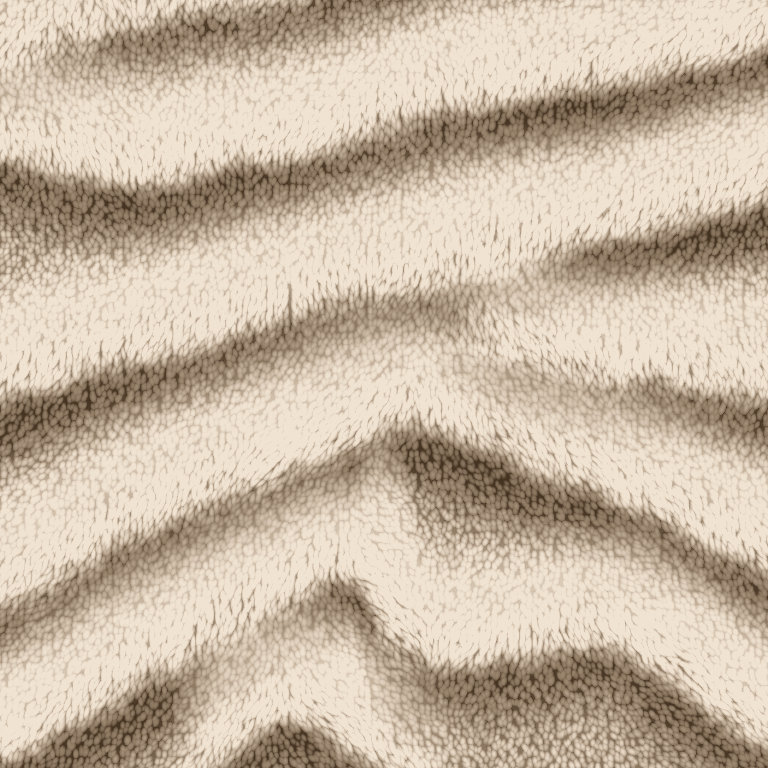
Give the GLSL for this texture, as a Shadertoy shader.

```glsl
const vec3 DEEP_BROWN = vec3(0.27, 0.20, 0.13);
const vec3 TAUPE = vec3(0.57, 0.49, 0.40);
const vec3 SAND = vec3(0.81, 0.74, 0.66);
const vec3 CREAM = vec3(0.94, 0.89, 0.82);
const float TUFTS_ACROSS = 130.0;

struct Cloth {
    float lit;
    float shadow;
    float fringe;
    float slope;
    float weight;
};

vec3 hash3(vec2 p) {
    vec3 q = fract(p.xyx * vec3(0.1031, 0.1030, 0.0973));
    q += dot(q, q.yxz + 33.33);
    return fract((q.xxy + q.yzz) * q.zyx);
}

float noise(vec2 p) {
    vec2 i = floor(p), f = fract(p);
    f = f * f * (3.0 - 2.0 * f);
    float low = mix(hash3(i).x, hash3(i + vec2(1, 0)).x, f.x);
    float high = mix(hash3(i + vec2(0, 1)).x, hash3(i + vec2(1, 1)).x, f.x);
    return mix(low, high, f.y);
}

// Fold edges are (height, slope) pairs: a line plus rounded bends
vec2 line(float x, float start, float slope) {
    return vec2(start + slope * x, slope);
}

vec2 bend(float x, float at, float turn) {
    float d = x - at;
    float r = sqrt(d * d + 0.0008);
    return 0.5 * turn * vec2(d + r, 1.0 + d / r);
}

// Lit crest above the edge, fringe along it, shadow beneath it
void addFold(inout Cloth cloth, vec2 p, vec2 edge, float strength) {
    float d = (p.y - edge.x) / sqrt(1.0 + edge.y * edge.y);
    float lit = smoothstep(-0.05, 0.015, d) * (1.0 - smoothstep(0.06, 0.16, d));
    float shadow = smoothstep(-0.15, -0.058, d) * (1.0 - smoothstep(-0.058, -0.018, d));
    float fringe = exp(-pow((d + 0.008) / 0.03, 2.0));
    float weight = strength * exp(-d * d / 0.004) + 0.0001;
    cloth.lit = max(cloth.lit, lit * strength);
    cloth.shadow = max(cloth.shadow, shadow * strength);
    cloth.fringe = max(cloth.fringe, fringe * strength);
    cloth.slope += edge.y * weight;
    cloth.weight += weight;
}

Cloth drape(vec2 p) {
    Cloth cloth = Cloth(0.0, 0.0, 0.0, 0.0, 0.0);
    float x = p.x;
    float branch = smoothstep(0.50, 0.66, x);
    float hump = smoothstep(0.20, 0.29, x) * (1.0 - smoothstep(0.48, 0.64, x));
    addFold(cloth, p, line(x, 0.945, 0.25), 0.8);
    addFold(cloth, p, line(x, 0.83, -0.28) + bend(x, 0.18, 0.52), 1.0);
    addFold(cloth, p, line(x, 0.515, 0.26), 1.0);
    addFold(cloth, p, line(x, 0.835, -0.40) + bend(x, 0.74, 0.31), branch);
    addFold(cloth, p, line(x, 0.245, 0.47) + bend(x, 0.53, -0.90), 1.0);
    addFold(cloth, p, line(x, 0.035, 0.55) + bend(x, 0.47, -2.45)
        + bend(x, 0.535, 1.95) + bend(x, 0.81, -0.70), 1.0);
    addFold(cloth, p, line(x, -0.19, 0.80) + bend(x, 0.37, -1.40), hump);
    cloth.slope /= cloth.weight;
    return cloth;
}

// Overlapping oval loops; returns (roundness, position along loop, random tint)
vec3 pile(vec2 p, vec2 along, vec2 halfSize) {
    vec2 cell = floor(p * TUFTS_ACROSS);
    vec2 across = vec2(along.y, -along.x);
    float top = 0.0;
    vec3 loopLook = vec3(0.0, 0.0, 0.5);
    for (int j = -2; j <= 2; j++) {
        for (int i = -2; i <= 2; i++) {
            vec2 id = cell + vec2(i, j);
            vec3 rnd = hash3(id + 71.0);
            vec2 center = (id + 0.1 + 0.8 * rnd.xy) / TUFTS_ACROSS;
            vec2 offset = p - center;
            vec2 q = vec2(dot(offset, across), dot(offset, along));
            q.x += (rnd.x - 0.5) * 0.6 * q.y;
            q /= halfSize * (0.85 + 0.3 * rnd.y);
            float roundness = 1.0 - dot(q, q);
            float height = roundness + 0.5 * rnd.z;
            if (roundness > 0.0 && height > top) {
                top = height;
                loopLook = vec3(roundness, q.y, rnd.z);
            }
        }
    }
    return loopLook;
}

vec3 clothColor(float tone) {
    vec3 color = mix(DEEP_BROWN, TAUPE, smoothstep(0.0, 0.45, tone));
    color = mix(color, SAND, smoothstep(0.38, 0.85, tone));
    return mix(color, CREAM, smoothstep(0.72, 1.02, tone));
}

void mainImage(out vec4 fragColor, in vec2 fragCoord) {
    vec2 uv = fragCoord / iResolution.y;
    float sway = noise(uv * 5.0 + 3.0) - 0.5;
    float ripple = noise(uv * 26.0) - 0.5;
    Cloth cloth = drape(uv + vec2(0.0, 0.026 * sway + 0.012 * ripple));

    // Loops hang down each fold and lengthen at its fringe
    float lean = clamp(cloth.slope, -0.9, 0.9) + 0.9 * sway + 0.5 * ripple;
    vec2 along = normalize(vec2(-lean, -1.0));
    vec2 halfSize = mix(vec2(0.0046, 0.0068), vec2(0.0043, 0.0135), cloth.fringe);
    vec3 tuft = pile(uv, along, halfSize);

    // Broad light over the folds
    float shade = cloth.shadow * (1.0 - 0.55 * cloth.lit);
    shade *= mix(0.75, 1.2, noise(uv * 4.0 + 17.0));
    float tone = mix(0.64, 0.96, cloth.lit) - 0.40 * shade + 0.08 * ripple;

    // Fine relief of the pile
    float contrast = mix(0.46, 0.22, cloth.lit);
    contrast = mix(contrast, 0.62, cloth.fringe * 0.85);
    contrast *= 1.0 - 0.25 * shade;
    float relief = tuft.x - 0.58 + 0.45 * (tuft.z - 0.55) + 0.16 * tuft.y;
    fragColor = vec4(clothColor(tone + contrast * relief), 1.0);
}
```
